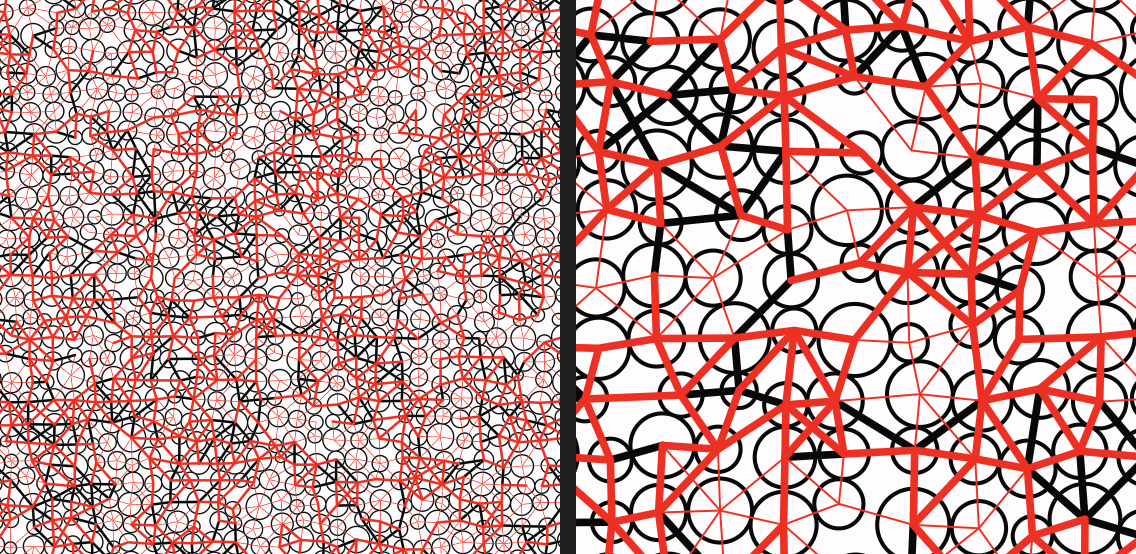
Left, the full canvas; right, a detail of the centre.
A Shadertoy shader for this pattern:

```glsl
const float ROWS = 27.0;          // grains along the canvas height
const float JITTER = 0.6;         // random shift of a grain, in cells
const float SIZE_MIN = 0.36;      // wanted grain radius, in cells
const float SIZE_MAX = 0.74;
const float RADIUS_CAP = 0.8;
const float PUSH = 0.4;           // strength of grain repulsion
const float PUSH_MAX = 0.35;
const float GROWTH = 0.62;        // share of the gap a grain fills
const float RIM_HALF = 0.033;     // half widths of the strokes
const float STRONG_HALF = 0.062;
const float WEAK_HALF = 0.016;
const float HUB_SHARE = 0.2;      // grains with weak links only
const float BLACK_SHARE = 0.27;   // strong links drawn black
const float MISSING_SHARE = 0.09;
const float LINK_SLACK = 0.05;    // tolerance of the neighbour test
const vec3 PAPER = vec3(0.995, 0.99, 0.99);
const vec3 INK = vec3(0.03);
const vec3 RED = vec3(0.93, 0.19, 0.14);

const int SPAN = 9;               // cells along the local window
struct Grain { vec2 cell, pos, push; float size, radius, hub; };
Grain grains[81];

vec3 hash3(vec2 c) {
    vec3 q = fract(c.xyx * vec3(0.1031, 0.1030, 0.0973));
    q += dot(q, q.yxz + 33.33);
    return fract((q.xxy + q.yzz) * q.zyx);
}

int slot(int x, int y) { return (y + 4) * SPAN + x + 4; }
int neighbour(int i, int n) { return i + (n / 3 - 1) * SPAN + n % 3 - 1; }

float stroke(float dist, float halfWidth, float pixel) {
    return clamp(0.5 + (halfWidth - dist) / pixel, 0.0, 1.0);
}

float segmentDistance(vec2 p, vec2 a, vec2 b) {
    vec2 ab = b - a;
    return length(p - a - ab * clamp(dot(p - a, ab) / dot(ab, ab), 0.0, 1.0));
}

// Scatter grains on a jittered grid, then push crowded ones apart
void placeGrains(vec2 home) {
    for (int y = -4; y <= 4; y++)
    for (int x = -4; x <= 4; x++) {
        vec2 cell = home + vec2(x, y);
        vec3 h = hash3(cell + 11.0);
        float s = hash3(cell + 57.0).x;
        vec2 pos = cell + 0.5 + JITTER * (h.xy - 0.5);
        grains[slot(x, y)] = Grain(cell, pos, vec2(0.0),
            mix(SIZE_MIN, SIZE_MAX, s * s), 0.0, step(h.z, HUB_SHARE));
    }
    for (int y = -3; y <= 3; y++)
    for (int x = -3; x <= 3; x++) {
        int i = slot(x, y);
        vec2 push = vec2(0.0);
        for (int n = 0; n < 9; n++) {
            if (n == 4) continue;
            int j = neighbour(i, n);
            vec2 away = grains[i].pos - grains[j].pos;
            float dist = length(away) + 0.001;
            push += away / dist * max(grains[i].size + grains[j].size - dist, 0.0);
        }
        push *= PUSH;
        grains[i].push = push * min(1.0, PUSH_MAX / (length(push) + 0.001));
    }
    for (int y = -3; y <= 3; y++)
    for (int x = -3; x <= 3; x++) grains[slot(x, y)].pos += grains[slot(x, y)].push;
}

// Share each distance between two grains by their wanted sizes
void fitRadii() {
    for (int y = -2; y <= 2; y++)
    for (int x = -2; x <= 2; x++) {
        int i = slot(x, y);
        float r = RADIUS_CAP;
        for (int n = 0; n < 9; n++) {
            if (n == 4) continue;
            int j = neighbour(i, n);
            float share = grains[i].size / (grains[i].size + grains[j].size);
            r = min(r, share * distance(grains[i].pos, grains[j].pos));
        }
        grains[i].radius = r;
    }
}

// Two grains are linked if no third one lies between them
bool linked(int i, int j) {
    vec2 a = grains[i].pos, b = grains[j].pos;
    float limit = -LINK_SLACK * dot(b - a, b - a);
    for (int n = 0; n < 9; n++) {
        int k = neighbour(i, n), m = neighbour(j, n);
        if (k != i && k != j && dot(grains[k].pos - a, grains[k].pos - b) < limit) return false;
        if (m != i && m != j && dot(grains[m].pos - a, grains[m].pos - b) < limit) return false;
    }
    return true;
}

void mainImage(out vec4 fragColor, in vec2 fragCoord) {
    float pixel = ROWS / iResolution.y;
    vec2 p = fragCoord * pixel;
    placeGrains(floor(p));
    fitRadii();

    float rim = 0.0, black = 0.0, red = 0.0;
    for (int y = -1; y <= 1; y++)
    for (int x = -1; x <= 1; x++) {
        int i = slot(x, y);
        float gap = RADIUS_CAP;
        for (int n = 0; n < 9; n++) {
            if (n == 4) continue;
            int j = neighbour(i, n);
            vec2 a = grains[i].pos, b = grains[j].pos;
            gap = min(gap, distance(a, b) - grains[i].radius - grains[j].radius);
            float d = segmentDistance(p, a, b);
            if (d > STRONG_HALF + pixel || !linked(i, j)) continue;

            // Link kind: weak red at hubs, else strong red or black chains
            vec2 id = grains[i].cell + grains[j].cell;
            vec3 h = hash3(id + 131.0);
            if (h.z < MISSING_SHARE) continue;
            float chain = sin(0.7 * id.x + 2.0 * sin(0.4 * id.y)) * sin(0.3 * id.y - 0.2 * id.x);
            if (grains[i].hub + grains[j].hub > 0.5) red = max(red, stroke(d, WEAK_HALF, pixel));
            else if (h.x + 0.15 * chain < BLACK_SHARE) black = max(black, stroke(d, STRONG_HALF, pixel));
            else red = max(red, stroke(d, STRONG_HALF, pixel));
        }
        float radius = min(grains[i].radius + GROWTH * gap, RADIUS_CAP);
        rim = max(rim, stroke(abs(distance(p, grains[i].pos) - radius), RIM_HALF, pixel));
    }
    vec3 color = mix(PAPER, INK, max(rim, black));
    fragColor = vec4(mix(color, RED, red), 1.0);
}
```
